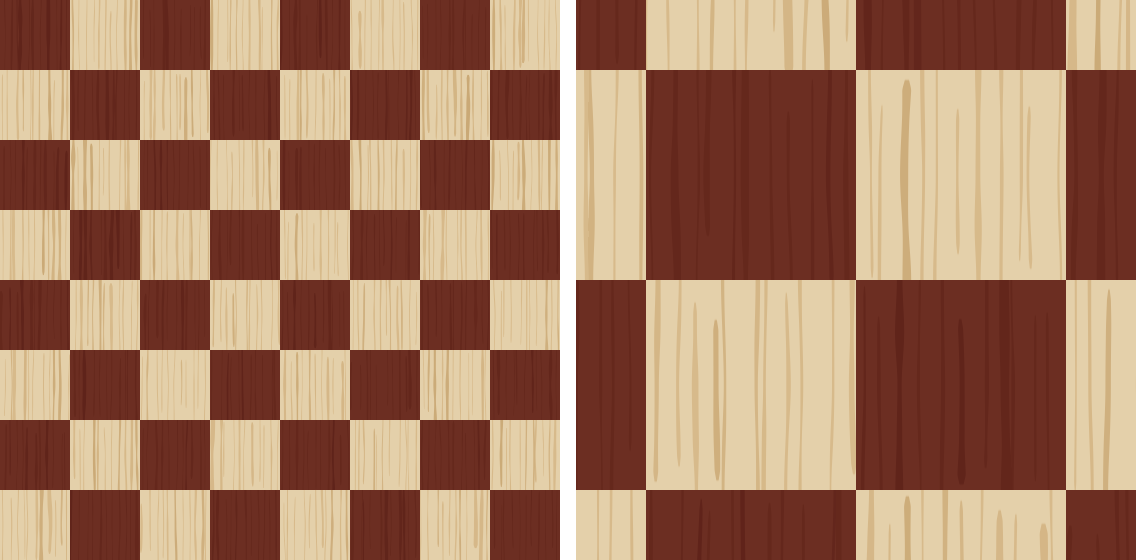
Left: the whole. Right: its middle third, enlarged.
This pattern is drawn by a WebGL 1 fragment shader. Its source:

```glsl
precision highp float;
// Wooden checkerboard of 8 by 8 squares with vertical grain streaks.
uniform vec2 u_resolution;

const float PI = 3.14159265;
const float SQUARES = 8.0;
const float STREAKS = 11.0;

float hash(vec2 p) {
  return fract(sin(dot(p, vec2(127.1, 311.7))) * 43758.545);
}

// Smooth one-dimensional noise, with its own sequence for each seed.
float noise(float t, float seed) {
  float i = floor(t);
  float f = fract(t);
  return mix(hash(vec2(i, seed)), hash(vec2(i + 1.0, seed)), f * f * (3.0 - 2.0 * f));
}

// Grain of one square: x is streak coverage, y is how deep its tone is.
vec2 grain(vec2 f, vec2 cell, float pixel) {
  vec2 result = vec2(0.0);
  float coarse = hash(cell + 17.3);
  for (float i = 0.0; i < STREAKS; i++) {
    float seed = i + STREAKS * (cell.x + SQUARES * cell.y);
    float place = hash(vec2(seed, 1.3));
    float tone = hash(vec2(seed, 2.7));
    float size = hash(vec2(seed, 4.1));

    // Most streaks cross the whole square, some stop short with blunt ends.
    float low = hash(vec2(seed, 5.9)) - 0.8;
    float high = 1.8 - hash(vec2(seed, 7.3));
    float taper = smoothstep(low, low + 0.07, f.y) * smoothstep(high, high - 0.07, f.y);

    // Nearly straight centre line and an uneven, knobbly width.
    float centre = (i + 0.1 + 0.8 * place) / STREAKS;
    centre += 0.02 * (noise(f.y * 2.0, seed + 0.37) - 0.5);
    float swell = 0.6 + 0.7 * noise(f.y * 4.0, seed + 0.71);
    float halfWidth = mix(0.006, 0.02 + 0.008 * coarse, size * size * size);
    halfWidth *= swell * (0.4 + 0.6 * taper);

    float dist = abs(f.x - centre) - halfWidth;
    float cover = clamp(0.5 - dist / pixel, 0.0, 1.0) * smoothstep(0.0, 0.2, taper);
    if (cover > result.x) result = vec2(cover, smoothstep(0.5, 1.0, 0.5 * tone + 0.5 * size));
  }
  return result;
}

void main() {
  vec2 p = gl_FragCoord.xy / u_resolution * SQUARES;
  float pixel = SQUARES / min(u_resolution.x, u_resolution.y);
  vec2 streak = grain(fract(p), floor(p), pixel);

  // Pale and dark wood, each with its own grain tones.
  vec3 pale = vec3(0.895, 0.815, 0.665);
  pale = mix(pale, mix(vec3(0.845, 0.73, 0.545), vec3(0.79, 0.66, 0.46), streak.y), streak.x);
  vec3 dark = vec3(0.425, 0.182, 0.133);
  dark = mix(dark, mix(vec3(0.395, 0.155, 0.11), vec3(0.37, 0.135, 0.1), streak.y), streak.x);

  // Periodic checker, its edges smoothed over one pixel.
  vec2 wave = sin(PI * p);
  float edge = min(abs(wave.x), abs(wave.y)) / PI;
  float side = sign(wave.x * wave.y) * clamp(2.0 * edge / pixel, 0.0, 1.0);
  gl_FragColor = vec4(mix(dark, pale, 0.5 + 0.5 * side), 1.0);
}
```
